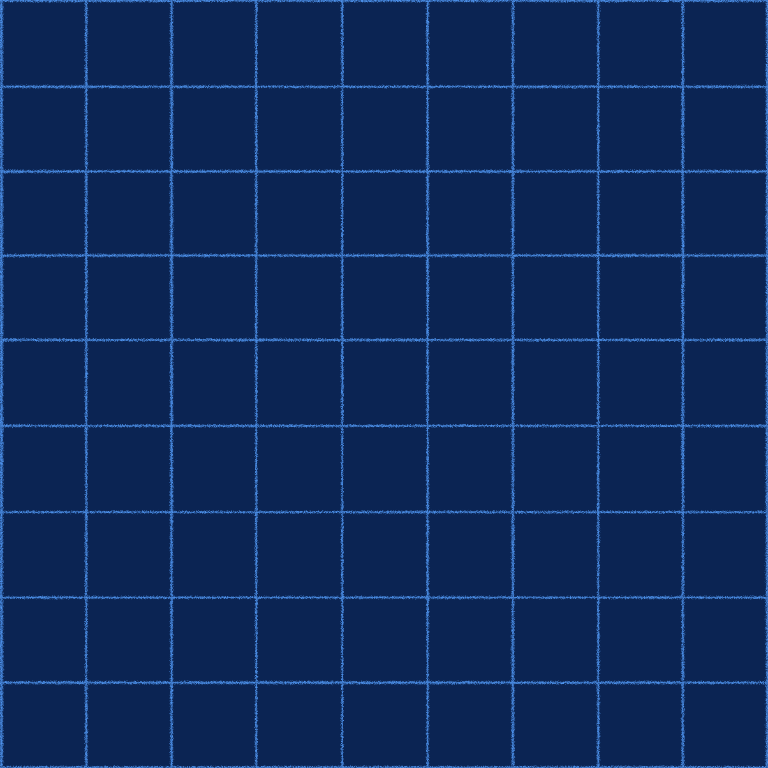
This pattern is drawn by a three.js fragment shader. Its source:

```glsl
varying vec2 vUv;

const float CELLS = 9.0;
const float LINE_REACH = 0.0028;
const float LOW_INSET = 0.0018;
const float HIGH_INSET = 0.0010;
const float ROUGHNESS = 0.0026;
const float GRAIN_SCALE = 1100.0;
const vec3 PAPER = vec3(0.043, 0.143, 0.325);
const vec3 INK = vec3(0.31, 0.585, 0.945);

float hash(vec2 p) {
  vec3 q = fract(vec3(p.xyx) * 0.1031);
  q += dot(q, q.yzx + 33.33);
  return fract((q.x + q.y) * q.z);
}

float valueNoise(vec2 p) {
  vec2 cell = floor(p);
  vec2 f = fract(p);
  f = f * f * (3.0 - 2.0 * f);
  float low = mix(hash(cell), hash(cell + vec2(1.0, 0.0)), f.x);
  float high = mix(hash(cell + vec2(0.0, 1.0)), hash(cell + vec2(1.0, 1.0)), f.x);
  return mix(low, high, f.y);
}

// Index of the closest rule along one axis
float nearestRule(float x, float cells) {
  return floor(x * cells + 0.5);
}

// Rule position, nudged by its drift and kept inside the canvas
float rulePosition(float index, float cells, float drift, float low, float high) {
  return clamp(index / cells + drift, low, 1.0 - high);
}

// Columns lean right, every fifth one less
float columnDrift(float column) {
  float steady = step(abs(mod(column, 5.0) - 3.0), 0.5);
  return mix(0.0012, 0.0003, steady);
}

// Rows swing up then down toward the top
float rowDrift(float row) {
  return 0.0018 * cos(row - 4.8) * smoothstep(1.0, 5.0, row) * step(row, 8.5);
}

// Stroke weight differs by rule and swells slowly along it
float ruleWeight(float index, float along, float seed) {
  float own = mix(0.88, 1.12, hash(vec2(index, seed)));
  float swell = mix(0.9, 1.1, valueNoise(vec2(along * 14.0, index * 7.0 + seed)));
  return own * swell;
}

// Soft stroke whose distance is roughened by the grain
float stroke(float distance, float reach, float grain, float roughness) {
  float rough = max(distance + (grain - 0.5) * roughness, 0.0);
  return 1.0 - smoothstep(0.0, reach, rough);
}

void main() {
  vec2 grainUv = vUv * GRAIN_SCALE;
  float grainX = valueNoise(grainUv);
  float grainY = valueNoise(grainUv + vec2(913.0, 271.0));
  float speckle = valueNoise(grainUv + vec2(157.0, 1409.0));

  // Slightly uneven ruling
  float column = nearestRule(vUv.x, CELLS);
  float row = nearestRule(vUv.y, CELLS);
  float columnX = rulePosition(column, CELLS, columnDrift(column), LOW_INSET, HIGH_INSET);
  float rowY = rulePosition(row, CELLS, rowDrift(row), HIGH_INSET, HIGH_INSET);

  // Line weights, heavier on the left edge
  float leftEdge = 1.0 - step(0.5, column);
  float columnReach = LINE_REACH * ruleWeight(column, vUv.y, 17.0) * mix(1.0, 1.3, leftEdge);
  float rowReach = LINE_REACH * ruleWeight(row, vUv.x, 53.0);

  // Chalky grid over flat paper
  float vertical = stroke(abs(vUv.x - columnX), columnReach, grainX, ROUGHNESS);
  float horizontal = stroke(abs(vUv.y - rowY), rowReach, grainY, ROUGHNESS);
  float coverage = max(vertical, horizontal) * mix(0.6, 1.0, speckle);

  gl_FragColor = vec4(mix(PAPER, INK, coverage), 1.0);
}
```
